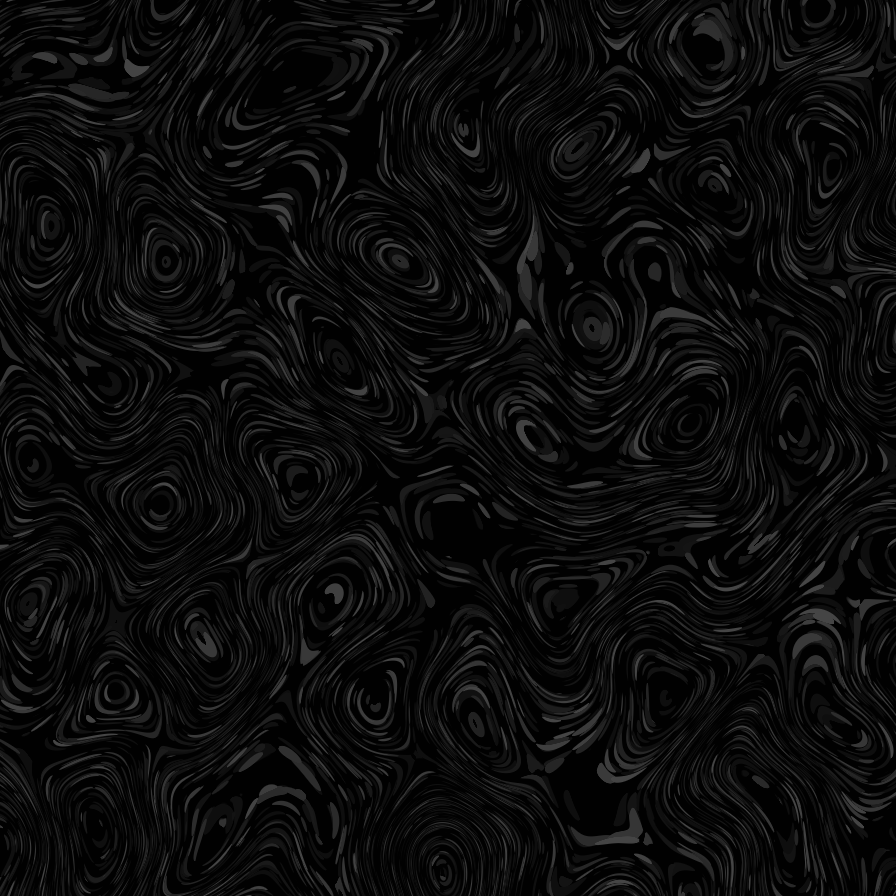
This texture is drawn by a WebGL 1 fragment shader. Its source:

```glsl
precision highp float;

uniform vec2 u_resolution;

const float TAU = 6.2831853;

// Swirl field
const int WAVES = 14;
const float WAVE_FREQ_MIN = 2.4;
const float WAVE_FREQ_MAX = 5.6;
const float WARP_AMOUNT = 0.011;
const float WARP_FREQ = 37.0;

// Strokes that follow the contours of the field
const int LAYERS = 4;
const float BANDS_FIRST = 5.0;
const float BANDS_STEP = 1.7;
const float BAND_HALF_FILL = 0.24;
const float MAX_HALF_WIDTH = 0.008;
const float DASH_CELL = 0.03;
const float DASH_RADIUS_MIN = 0.25;
const float DASH_RADIUS_MAX = 0.9;
const float LIT_SHARE_MIN = 0.1;
const float LIT_SHARE_MAX = 0.62;

// Grey levels
const vec3 BACKGROUND = vec3(0.003);
const vec3 DIM_STROKE = vec3(0.05);
const vec3 BRIGHT_STROKE = vec3(0.27);
const float BRIGHTNESS_BIAS = 3.0;

float hash(vec2 p) {
  return fract(sin(dot(p, vec2(127.1, 311.7))) * 43758.545);
}

vec2 hash2(vec2 p) {
  return vec2(hash(p), hash(p + vec2(17.3, 41.9)));
}

// Layered sines in scattered directions, with roughly unit variance
float swirlField(vec2 p) {
  p += WARP_AMOUNT * sin(WARP_FREQ * p.yx + vec2(1.3, 4.1) + 2.0 * sin(11.0 * p));
  float sum = 0.0;
  for (int i = 0; i < WAVES; i++) {
    float n = float(i);
    vec2 rnd = hash2(vec2(n, 5.0));
    float angle = n * 2.4;
    float freq = TAU * mix(WAVE_FREQ_MIN, WAVE_FREQ_MAX, rnd.x);
    sum += sin(freq * dot(p, vec2(cos(angle), sin(angle))) + TAU * rnd.y);
  }
  return sum * sqrt(2.0 / float(WAVES));
}

// Coverage of one stroke: its half width tapers towards the dash ends
float strokeCoverage(float dist, float halfWidth, float pixel) {
  float edge = clamp((halfWidth - dist) / pixel + 0.5, 0.0, 1.0);
  return edge * min(1.0, 2.0 * halfWidth / pixel);
}

// Cellular dashes: x is the strongest coverage times brightness, y the coverage
vec2 dashes(vec2 q, float litShare, float dist, float halfWidth, float pixel) {
  vec2 cell = floor(q);
  vec2 best = vec2(0.0);
  for (int y = -1; y <= 1; y++) {
    for (int x = -1; x <= 1; x++) {
      vec2 id = cell + vec2(float(x), float(y));
      float lit = step(hash(id + 9.2), litShare);
      float radius = mix(DASH_RADIUS_MIN, DASH_RADIUS_MAX, hash(id + 3.7));
      float reach = length(id + hash2(id) - q) / radius;
      float taper = sqrt(max(0.0, 1.0 - reach * reach));
      float cover = lit * strokeCoverage(dist, halfWidth * taper, pixel);
      float brightness = pow(hash(id + 6.4), BRIGHTNESS_BIAS);
      best = max(best, vec2(cover * brightness, cover));
    }
  }
  return best;
}

void main() {
  float shortSide = min(u_resolution.x, u_resolution.y);
  vec2 p = gl_FragCoord.xy / shortSide;
  float pixel = 1.0 / shortSide;

  // Height and slope of the field
  float delta = 0.001;
  float height = swirlField(p);
  vec2 slope = vec2(swirlField(p + vec2(delta, 0.0)),
                    swirlField(p + vec2(0.0, delta))) - height;
  float steepness = max(length(slope) / delta, 0.5);

  // Each contour band carries its own scattered dashes
  vec2 ink = vec2(0.0);
  for (int i = 0; i < LAYERS; i++) {
    float layer = float(i);
    float bands = BANDS_FIRST + BANDS_STEP * layer;
    float level = height * bands + 0.37 * layer;
    vec2 bandId = vec2(floor(level), layer * 13.0);
    float spacing = 1.0 / (bands * steepness);
    float dist = abs(fract(level) - 0.5) * spacing;
    float halfWidth = min(BAND_HALF_FILL * spacing, MAX_HALF_WIDTH);
    float litShare = mix(LIT_SHARE_MIN, LIT_SHARE_MAX, hash(bandId + 2.6));
    vec2 q = p / DASH_CELL + 60.0 * hash2(bandId);
    ink = max(ink, dashes(q, litShare, dist, halfWidth, pixel));
  }

  vec3 color = BACKGROUND + DIM_STROKE * ink.y + (BRIGHT_STROKE - DIM_STROKE) * ink.x;
  gl_FragColor = vec4(color, 1.0);
}
```
